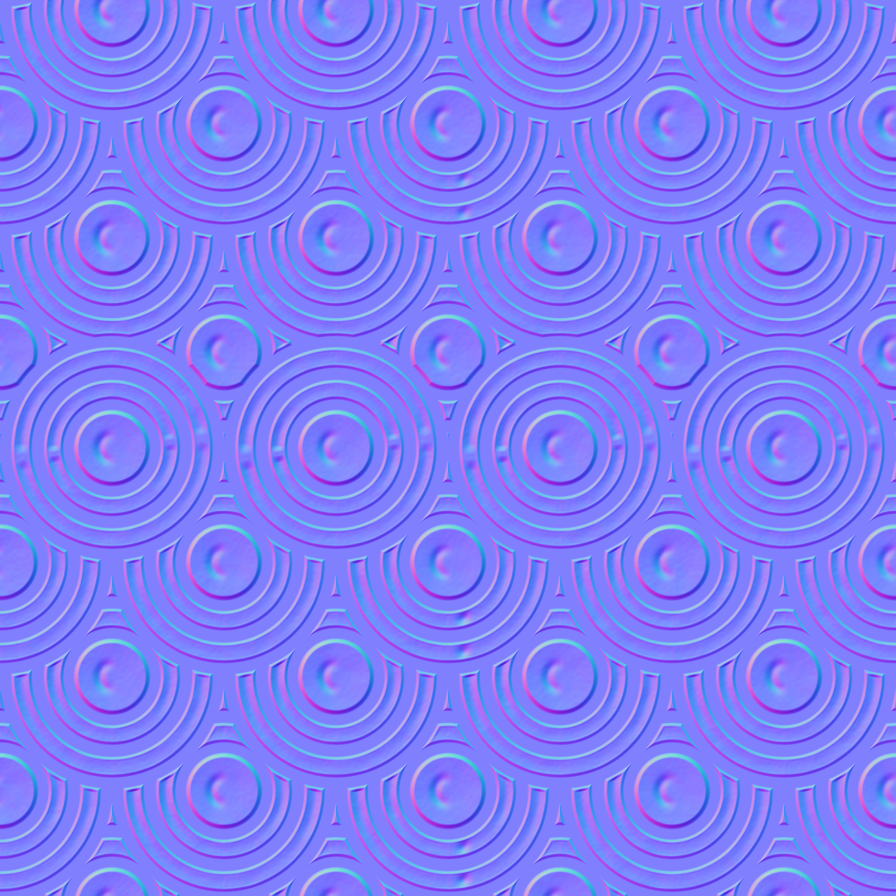
Give the GLSL for this texture map, as a Shadertoy shader.

```glsl
const float ROWS = 8.0;
const float ROW_STEP = 0.5104;
const float DISC_RADIUS = 0.163;
const float SCALE_RADIUS = 0.507;
const vec2 INNER_BAND = vec2(0.2605, 0.0365); // middle radius, half width
const vec2 OUTER_BAND = vec2(0.4040, 0.0390);

float hash(vec2 p) {
    p = fract(p * vec2(0.1031, 0.1137));
    p += dot(p, p.yx + 33.33);
    return fract((p.x + p.y) * p.x * 17.0);
}

float valueNoise(vec2 p) {
    vec2 i = floor(p), f = fract(p);
    f = f * f * (3.0 - 2.0 * f);
    float low = mix(hash(i), hash(i + vec2(1, 0)), f.x);
    float high = mix(hash(i + vec2(0, 1)), hash(i + vec2(1, 1)), f.x);
    return mix(low, high, f.y);
}

float bandDistance(float r, vec2 band) {
    return abs(r - band.x) - band.y;
}

float bandBump(float r, vec2 band) {
    float t = clamp((r - band.x) / band.y, -1.0, 1.0);
    return 0.5 + 0.5 * cos(3.14159 * t);
}

// Strength of the molding along a band, strongest near its ends
float moldingStrength(vec2 q, float r, bool fullCircle, float chip) {
    float rise = abs(q.y) / max(r, 0.001);
    float strength = 0.25 + 0.75 * (1.0 - smoothstep(0.15, 0.85, rise));
    if (fullCircle) strength *= smoothstep(0.03, 0.15, abs(q.y + 0.1 * q.x) / r);
    strength *= q.x < 0.0 ? 1.0 : 0.8;
    float notch = (q.x - 0.07) / 0.025;
    return strength + chip * step(0.0, q.y) * exp(-notch * notch);
}

// Shallow dome with a crescent ridge on its left
float discHeight(vec2 q, float r) {
    float ring = (r - 0.055) / 0.022;
    float crescent = exp(-ring * ring) * (1.0 - smoothstep(-0.06, 0.025, q.x));
    return 0.016 * crescent - 0.012 * r * r / (DISC_RADIUS * DISC_RADIUS);
}

// Overlapping scales; each row lies beneath the rows before it
float reliefHeight(vec2 p, float edge) {
    float covered = 10.0;
    float height = 0.0;
    for (float row = 0.0; row < ROWS; row++) {
        float odd = mod(row, 2.0);
        float x = p.x + 0.5 * odd;
        vec2 q = vec2(fract(x) - 0.5,
                      mod(p.y - 2.0 - row * ROW_STEP + 2.0, 4.0) - 2.0);
        float r = length(q);

        float d = min(bandDistance(r, INNER_BAND), bandDistance(r, OUTER_BAND));
        d = min(d, r - DISC_RADIUS);
        d = max(d, SCALE_RADIUS - covered);
        covered = min(covered, r);
        if (d > edge) continue;

        // Wear differs between columns and cells
        float column = mod(floor(x), 4.0);
        float chip = odd * (1.0 - step(0.5, abs(column - 2.0)));
        float variation = 0.85 + 0.3 * hash(vec2(column + 3.0, row + 7.0));
        float molding = 0.0115 * variation * moldingStrength(q, r, row < 0.5, chip);
        float surface = r < 0.19 ? discHeight(q, r)
            : molding * (bandBump(r, INNER_BAND) + bandBump(r, OUTER_BAND));
        surface += 0.003 * valueNoise(p * 16.0) + 0.0007 * valueNoise(p * 60.0);

        float inside = smoothstep(0.0, 0.015, -d);
        height += surface * inside - 1.1 * edge * (1.0 - smoothstep(-edge, edge, d));
    }
    return height;
}

void mainImage(out vec4 fragColor, in vec2 fragCoord) {
    // Four columns across, y pointing down
    vec2 uv = fragCoord / iResolution.xy;
    vec2 p = 4.0 * vec2(uv.x, 1.0 - uv.y);
    float edge = max(0.0085, 4.0 / iResolution.y * 0.9);

    // Surface normal from central differences
    vec2 e = vec2(0.003, 0.0);
    vec2 slope = vec2(
        reliefHeight(p + e.xy, edge) - reliefHeight(p - e.xy, edge),
        reliefHeight(p + e.yx, edge) - reliefHeight(p - e.yx, edge)) / (2.0 * e.x);
    vec3 normal = normalize(vec3(-slope, 1.0));
    fragColor = vec4(0.5 + 0.5 * normal, 1.0);
}
```
